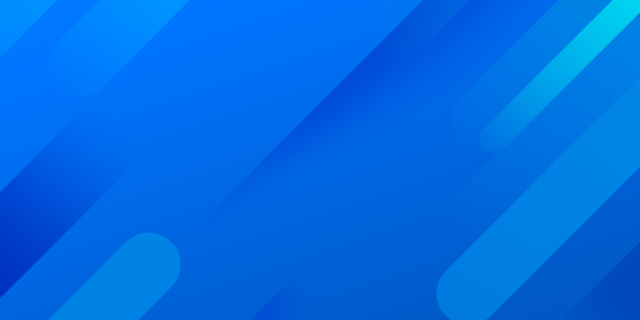
Give the GLSL for this background, as a WebGL 1 fragment shader.

```glsl
precision highp float;
uniform vec2 u_resolution;

#define BASE_LIGHT vec3(0.0, 0.48, 1.04)
#define BASE_DEEP vec3(0.0, 0.365, 0.81)
#define AZURE vec3(0.0, 0.60, 1.0)
#define SKY vec3(0.0, 0.52, 0.895)
#define CYAN vec3(0.0, 0.83, 0.94)
#define NAVY vec3(0.0, 0.19, 0.76)
#define SHADOW vec3(0.0, 0.30, 0.84)
#define DUSK vec3(0.0, 0.28, 0.73)
#define WIDE 0.0995
#define THIN 0.044

// Smooth coverage of the side where d is negative
float inside(float d) {
  float pixel = 1.0 / u_resolution.y;
  return 1.0 - smoothstep(-0.75 * pixel, 0.75 * pixel, d);
}

// Band between two values across the diagonal
float band(float across, float low, float high) {
  return inside(low - across) * inside(across - high);
}

// Half-infinite bar with a round end; dir is the side it runs to
float bar(vec2 q, vec2 end, float radius, float dir) {
  vec2 d = q - end;
  d.x = min(d.x * dir, 0.0);
  return inside(length(d) - radius);
}

// Linear fade along the diagonal
float fade(float from, float to, float s) {
  return clamp((s - from) / (to - from), 0.0, 1.0);
}

void main() {
  vec2 p = gl_FragCoord.xy / u_resolution.y;
  // q.x runs up the diagonal, q.y runs across it to the lower right
  vec2 q = vec2(p.x + p.y, p.x - p.y) * 0.70710678;

  // Base gradient
  float depth = 0.75 * (1.0 - p.y) + 0.25 * p.x;
  vec3 color = mix(BASE_LIGHT, BASE_DEEP, depth);

  // Soft shadow beside the long central edge
  float spread = mix(0.03, 0.2, smoothstep(0.6, 1.8, q.x));
  float offset = (q.y - 0.228) / spread;
  float shade = inside(0.228 - q.y) * exp(-offset * offset);
  color = mix(color, SHADOW, shade * smoothstep(0.5, 1.3, q.x));

  // Dark fold at the bottom edge
  float fold = inside(0.553 - q.y) * (1.0 - smoothstep(0.553, 0.70, q.y));
  color = mix(color, SHADOW, fold * (1.0 - smoothstep(0.55, 0.78, q.x)));

  // Dark band on the left and dark corner on the right
  float leftBand = band(q.y, -0.282, -0.048);
  color = mix(color, NAVY, leftBand * (1.0 - smoothstep(0.0, 0.72, q.x)));
  float corner = inside(1.241 - q.y);
  color = mix(color, DUSK, 0.85 * corner * smoothstep(1.15, 1.45, q.x));

  // Light bars on the upper left
  float leftCorner = inside(q.y + 0.580);
  color = mix(color, AZURE, leftCorner * mix(0.35, 0.8, fade(0.5, 0.85, q.x)));
  float upperBar = bar(q, vec2(0.740, -0.387), WIDE, 1.0);
  color = mix(color, AZURE, upperBar * mix(0.04, 0.8, fade(0.64, 1.05, q.x)));

  // Bar rising from the lower left
  float lowerBar = bar(q, vec2(0.451, 0.206), WIDE, -1.0);
  color = mix(color, SKY, 0.95 * lowerBar);

  // Faint bar across the central edge
  float faintBar = bar(q, vec2(1.543, 0.232), WIDE, 1.0);
  color = mix(color, SKY, 0.35 * faintBar * fade(1.40, 1.75, q.x));

  // Bars and band on the right
  float rightBand = band(q.y, 0.729, 0.878);
  color = mix(color, SKY, 0.9 * rightBand * fade(1.2, 2.05, q.x));
  float rightBar = bar(q, vec2(1.510, 0.626), WIDE, 1.0);
  color = mix(color, SKY, 0.9 * rightBar * mix(0.08, 1.0, fade(1.41, 1.95, q.x)));
  float cyanBar = bar(q, vec2(1.490, 0.6905), THIN, 1.0);
  color = mix(color, CYAN, cyanBar * fade(1.42, 2.1, q.x));
  float longBar = bar(q, vec2(1.094, 0.976), WIDE, 1.0);
  color = mix(color, SKY, longBar * mix(0.75, 1.0, fade(1.0, 1.7, q.x)));

  gl_FragColor = vec4(clamp(color, 0.0, 1.0), 1.0);
}
```
